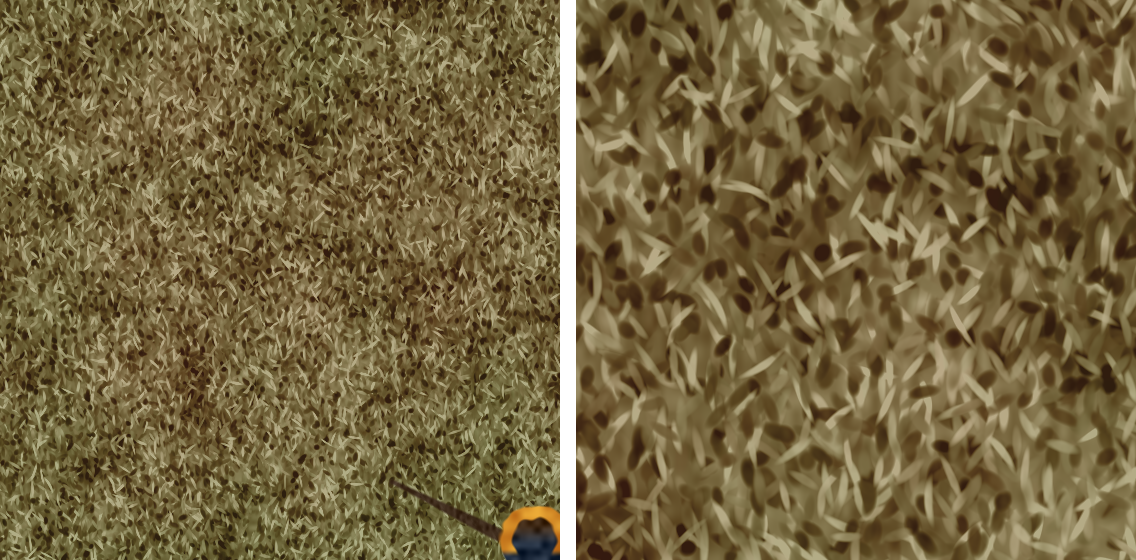
Left, the full canvas; right, a detail of the centre.
Reproduce this texture procedurally as a WebGL 1 fragment shader.

```glsl
precision highp float;
// Dry, matted grass in sunlight, with a dark stick and an orange ring in the corner.
uniform vec2 u_resolution;

vec3 hash3(vec3 p) {
  p = fract(p * vec3(0.1031, 0.1030, 0.0973));
  p += dot(p, p.yxz + 33.33);
  return fract((p.xxy + p.yxx) * p.zyx);
}

float noise(vec2 p, float seed) {
  vec2 i = floor(p), f = fract(p);
  f = f * f * (3.0 - 2.0 * f);
  float a = hash3(vec3(i, seed)).x;
  float b = hash3(vec3(i + vec2(1.0, 0.0), seed)).x;
  float c = hash3(vec3(i + vec2(0.0, 1.0), seed)).x;
  float d = hash3(vec3(i + 1.0, seed)).x;
  return mix(mix(a, b, f.x), mix(c, d, f.x), f.y);
}

// Lays one layer of soft, curved blades over the tone (x) and the hue shift (y).
vec2 layBlades(vec2 under, vec2 uv, float layer) {
  vec2 p = uv * 45.0 + layer * vec2(0.37, 0.71);
  vec2 cell = floor(p);
  for (int j = -1; j <= 1; j++) {
    for (int i = -1; i <= 1; i++) {
      vec2 id = cell + vec2(float(i), float(j));
      vec3 place = hash3(vec3(id, layer * 7.0 + 3.0));
      vec3 look = hash3(vec3(id, layer * 7.0 + 51.0));
      vec3 form = hash3(vec3(id, layer * 7.0 + 97.0));
      vec2 d = (p - id - place.xy) / 45.0;
      float angle = (place.z + form.z - 1.0) * 1.5 + 0.1;
      float s = sin(angle), c = cos(angle);
      d = vec2(c * d.x + s * d.y, c * d.y - s * d.x);
      d.x += 18.0 * (form.x - 0.5) * d.y * d.y;
      // Dark gaps are short and broad, light blades long and thin.
      float halfWidth = mix(0.0055, 0.0029, look.x) * mix(0.8, 1.2, form.y);
      float halfLength = mix(0.008, 0.014, look.x) * mix(0.75, 1.4, look.y);
      vec2 q = d / vec2(halfWidth, halfLength);
      float cover = 0.88 * (1.0 - smoothstep(0.15, 1.0, dot(q, q)));
      under = mix(under, vec2(look.x * 4.6 - 2.3, look.z - 0.5), cover);
    }
  }
  return under;
}

// Colour ramp from shadow (0) to sunlit straw (4).
vec3 grassRamp(float t) {
  vec3 c = mix(vec3(0.25, 0.17, 0.08), vec3(0.35, 0.27, 0.12), clamp(t, -0.6, 1.0));
  c = mix(c, vec3(0.44, 0.38, 0.22), clamp(t - 1.0, 0.0, 1.0));
  c = mix(c, vec3(0.54, 0.49, 0.33), clamp(t - 2.0, 0.0, 1.0));
  return mix(c, vec3(0.66, 0.62, 0.47), clamp(t - 3.0, 0.0, 1.4));
}

float segmentDistance(vec2 p, vec2 a, vec2 b) {
  vec2 ab = b - a;
  return length(p - a - ab * clamp(dot(p - a, ab) / dot(ab, ab), 0.0, 1.0));
}

void main() {
  vec2 uv = gl_FragCoord.xy / min(u_resolution.x, u_resolution.y);

  // Matted blades
  vec2 grass = vec2(0.0);
  for (int k = 0; k < 7; k++) grass = layBlades(grass, uv, float(k));

  // Clumps, hollows and fine grain
  float clumps = noise(uv * 26.0, 11.0) + noise(uv * 11.0, 12.0) - 1.0;
  float grain = noise(uv * vec2(170.0, 105.0), 13.0) - 0.5;
  float hollow = smoothstep(0.74, 0.95, noise(uv * 20.0 + 4.0, 14.0));
  float tone = grass.x + 0.9 * clumps + 1.1 * grain - 0.8 * hollow + 0.05;
  vec3 color = grassRamp(2.0 + tone / 0.82);

  // Greener towards the edges, browner in the middle
  float patches = noise(uv * 3.5, 21.0) + 0.6 * noise(uv * 9.0, 22.0) - 0.8;
  float rim = length((uv - vec2(0.55, 0.55)) * vec2(0.9, 1.1)) - 0.38;
  float green = clamp(patches * 0.9 + rim * 1.8, -1.0, 1.0) + 0.5 * grass.y;
  color += green * vec3(-0.035, 0.016, -0.004);

  // Stick
  float stick = segmentDistance(uv, vec2(0.70, 0.14), vec2(0.89, 0.045));
  float stickWidth = mix(0.004, 0.011, smoothstep(0.70, 0.89, uv.x));
  vec3 bark = vec3(0.22, 0.14, 0.09) + 0.12 * grain;
  color = mix(color, bark, 0.9 * (1.0 - smoothstep(-0.003, 0.003, stick - stickWidth)));

  // Orange ring around a dark blue core
  vec2 q = uv - vec2(0.955, 0.035);
  float r = length(q) + 0.008 * (noise(uv * 60.0, 31.0) - 0.5);
  vec3 core = mix(vec3(0.10, 0.15, 0.22), vec3(0.24, 0.15, 0.07), smoothstep(-0.01, 0.03, q.y));
  core += 0.2 * (noise(uv * 75.0, 32.0) - 0.5);
  vec3 orange = mix(vec3(0.72, 0.40, 0.08), vec3(0.93, 0.68, 0.22), noise(uv * 50.0, 33.0));
  vec3 ring = mix(core, orange, smoothstep(0.037, 0.043, r) * smoothstep(-0.03, -0.015, q.y));
  color = mix(color, ring, 1.0 - smoothstep(0.060, 0.066, r));

  gl_FragColor = vec4(clamp(color, 0.0, 1.0), 1.0);
}
```
